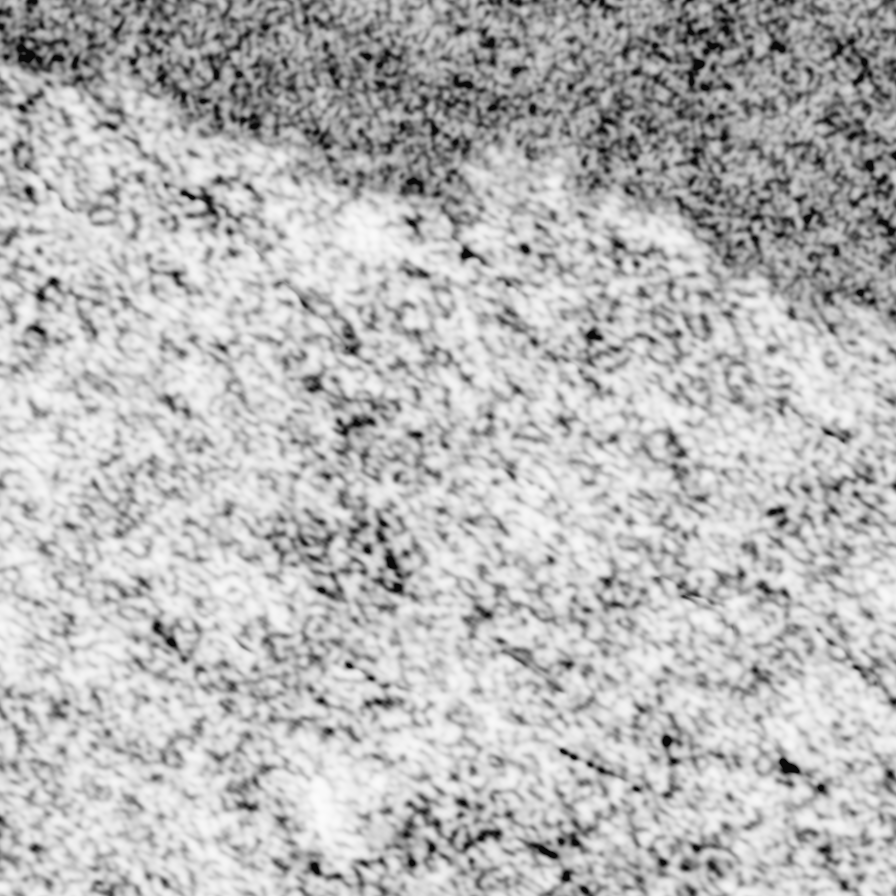
A three.js fragment shader for this texture:

```glsl
// Grainy grey mineral surface: pale, speckled ground below a darker, finer band.
// Hashed cells blurred by Gaussian kernels give unit-variance grain at several
// scales; an exponential turns their sum into ink, so dark specks are sparse.

varying vec2 vUv;

const float GRAIN_CELLS = 190.0;   // fine grain cells across the canvas
const float BAND_CELLS = 225.0;    // finer grain inside the dark band
const float CLUMP_CELLS = 62.0;
const float PATCH_CELLS = 17.0;
const float KERNEL_WIDTH = 0.62;   // blur radius in cells
const float GRAIN_ANGLE = -0.55;   // streaks fall towards the right
const float GROUND_INK = 0.205;    // median darkness of each region
const float BAND_INK = 0.45;
const float GROUND_CONTRAST = 0.57;
const float BAND_CONTRAST = 0.34;
const float BAND_SOFTNESS = 0.028;
const float RIM_INK = 0.16;
const float STREAK_INK = 0.75;
const float STREAK_WIDTH = 0.0042;
const int STREAK_COUNT = 16;
const vec3 PALE_SPOT_LOW = vec3(0.365, 0.105, 0.036);   // centre, radius
const vec3 PALE_SPOT_HIGH = vec3(0.410, 0.735, 0.030);
const vec3 PALE_SPOT_LEFT = vec3(0.050, 0.540, 0.085);

float hash(vec2 p) {
  vec3 q = fract(vec3(p.xyx) * 0.1031);
  q += dot(q, q.yzx + 33.33);
  return fract((q.x + q.y) * q.z);
}

mat2 rotation(float angle) {
  float c = cos(angle), s = sin(angle);
  return mat2(c, -s, s, c);
}

// Blurred white noise, normalised to zero mean and unit variance.
float grain(vec2 p, float seed) {
  vec2 cell = floor(p), local = fract(p) - 0.5;
  float total = 0.0, power = 0.0;
  for (int j = -2; j <= 2; j++) {
    for (int i = -2; i <= 2; i++) {
      vec2 offset = vec2(float(i), float(j));
      vec2 d = offset - local;
      float weight = exp(-dot(d, d) / (2.0 * KERNEL_WIDTH * KERNEL_WIDTH));
      float white = (hash(cell + offset + seed) - 0.5) * 3.464;
      total += weight * white;
      power += weight * weight;
    }
  }
  return total / sqrt(power);
}

// Height of the wavy border under the dark band.
float bandEdge(float x) {
  return 0.925 - 0.26 * x - 0.025 * sin((x - 0.2) * 10.5);
}

float paleSpot(vec2 p, vec3 spot) {
  vec2 d = (p - spot.xy) / spot.z;
  return exp(-dot(d, d));
}

// Scattered short dark seams that follow the grain.
float streaks(vec2 p) {
  float cover = 0.0;
  for (int i = 0; i < STREAK_COUNT; i++) {
    float id = float(i) + 1.0;
    vec2 centre = vec2(hash(vec2(id, 3.0)), 0.8 * hash(vec2(id, 17.0)));
    float angle = GRAIN_ANGLE + 0.5 * (hash(vec2(id, 29.0)) - 0.5);
    float halfLength = mix(0.02, 0.05, hash(vec2(id, 41.0)));
    vec2 d = rotation(angle) * (p - centre);
    float along = max(abs(d.x) - halfLength, 0.0);
    float reach = length(vec2(along, d.y)) / STREAK_WIDTH;
    cover = max(cover, exp(-reach * reach));
  }
  return cover;
}

void main() {
  // Coordinates along and across the grain, kept positive for the hash
  vec2 p = rotation(GRAIN_ANGLE) * vUv + 2.0;
  vec2 stretched = p * vec2(0.84, 1.14);

  // Grain layers
  float fine = grain(stretched * GRAIN_CELLS, 11.0);
  float bandFine = grain(p * BAND_CELLS, 53.0);
  float clump = grain(p * vec2(0.7, 1.35) * CLUMP_CELLS, 97.0);
  float patches = grain(p * vec2(0.8, 1.2) * PATCH_CELLS, 151.0);

  // Dark band with a ragged border
  float above = vUv.y - bandEdge(vUv.x) + 0.010 * clump + 0.010 * patches;
  float band = smoothstep(-BAND_SOFTNESS, BAND_SOFTNESS, above);
  float rim = band * exp(-max(above, 0.0) / 0.06);

  // Log ink of each region
  float groundGrain = 0.86 * fine + 0.40 * clump + 0.30 * patches;
  float bandGrain = 0.92 * bandFine + 0.28 * clump + 0.25 * patches;
  float groundLog = log(GROUND_INK) + GROUND_CONTRAST * groundGrain;
  groundLog += STREAK_INK * streaks(vUv + 0.002 * vec2(fine, clump));
  groundLog -= 1.5 * paleSpot(vUv, PALE_SPOT_LOW);
  groundLog -= 0.9 * paleSpot(vUv, PALE_SPOT_HIGH);
  groundLog -= 0.45 * paleSpot(vUv, PALE_SPOT_LEFT);
  float bandLog = log(BAND_INK) + BAND_CONTRAST * bandGrain + RIM_INK * rim;

  float ink = exp(mix(groundLog, bandLog, band));
  float tone = clamp(1.0 - ink, 0.04, 1.0);
  gl_FragColor = vec4(vec3(tone), 1.0);
}
```
